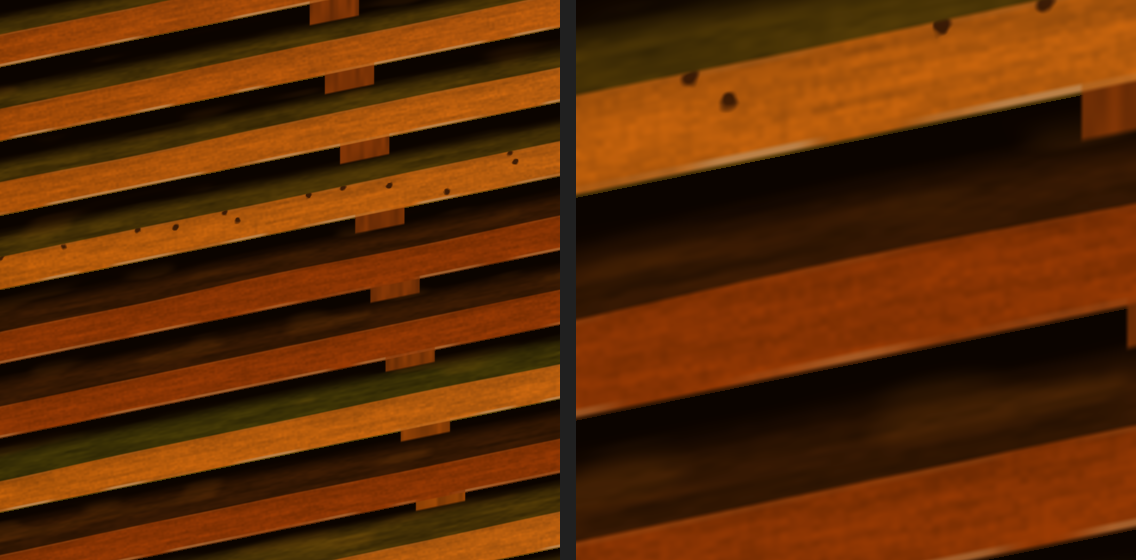
Left, the full canvas; right, a detail of the centre.
Reproduce this texture procedurally as a three.js fragment shader.

```glsl
// Slanted wooden slats over a dark recess, joined by short spacer blocks.
// A sheared coordinate numbers the slats; each cell holds a shadow, a back
// board and a slat, with noise for grain, worn edges and nail marks.
varying vec2 vUv;

float hash(vec2 p) {
  p = fract(p * vec2(0.1031, 0.1137));
  p += dot(p, p.yx + 33.33);
  return fract((p.x + p.y) * p.x * 17.0);
}

float noise(vec2 p) {
  vec2 c = floor(p), f = fract(p);
  f = f * f * (3.0 - 2.0 * f);
  return mix(mix(hash(c), hash(c + vec2(1.0, 0.0)), f.x),
             mix(hash(c + vec2(0.0, 1.0)), hash(c + vec2(1.0, 1.0)), f.x), f.y);
}

float band(float lo, float hi, float soft, float v) {
  return smoothstep(lo - soft, lo + soft, v) * (1.0 - smoothstep(hi - soft, hi + soft, v));
}

void main() {
  float x = vUv.x;
  float soft = 0.015;

  // Sheared rows, counted downwards: gap in the upper part, slat in the lower
  float t = (1.0 - vUv.y + 0.203 * x - 0.121) / 0.1326;
  t += 0.03 * (noise(vec2(x * 4.0, floor(t) * 5.0 + 60.0)) - 0.5) * band(0.2, 0.8, 0.2, fract(t));
  float row = ceil(t);
  float f = t - row + 1.0;
  float top = 0.555 - 0.04 * x;

  // Rows four, five and seven are redder, with a brown board behind
  float red = step(3.5, row) * step(row, 5.5) + step(6.5, row) * step(row, 7.5);
  float greener = step(5.5, row) * step(row, 6.5);

  // Grain runs along the slats
  float grain = noise(vec2(x * 16.0 + row * 7.0, t * 22.0 + 40.0)) - 0.5;
  float fine = noise(vec2(x * 90.0, t * 34.0 + 80.0)) - 0.5;
  float speck = noise(vUv * 210.0) - 0.5;

  // Recess: black shadow fading into the back board
  float depth = 0.30 - 0.0245 * row;
  vec3 board = mix(vec3(0.27, 0.19, 0.02), vec3(0.20, 0.09, 0.01), red);
  board = mix(board, vec3(0.23, 0.19, 0.02), greener);
  board *= 1.0 + 0.35 * grain + 0.15 * fine;
  float fade = depth + 0.05 * grain;
  vec3 color = mix(vec3(0.045, 0.014, 0.0), board, smoothstep(fade - 0.07, fade + 0.17, f));
  color += vec3(0.07, 0.04, 0.005) * smoothstep(0.6, 0.9, noise(vec2(x * 11.0, t * 6.0 + 20.0)))
         * band(0.1, 0.4, 0.08, f);

  // Spacer block hangs from the slat above, shifting right on every row
  float below = step(0.8, f);
  float owner = row - 1.0 + below;
  float left = 0.553 + 0.0271 * owner;
  float hang = 0.275 - 0.0245 * owner;
  float block = band(left, left + 0.088, 0.0018, x)
              * (1.0 - smoothstep(hang - 0.02, hang + 0.02, f - below));
  float streak = noise(vec2(x * 130.0, t * 3.0 + 30.0)) - 0.5;
  vec3 blockColor = mix(vec3(0.46, 0.19, 0.02), vec3(0.55, 0.25, 0.02), smoothstep(4.0, 7.0, owner));
  color = mix(color, blockColor * (1.0 + 0.3 * streak), block);

  // Slat face
  float warm = max(red, clamp(0.6 - 0.2 * row - 0.2 * x, 0.0, 1.0));
  vec3 wood = mix(vec3(0.68, 0.335, 0.035), vec3(0.53, 0.20, 0.01), warm);
  wood *= 0.99 + 0.16 * grain + 0.09 * fine + 0.09 * speck;
  wood *= mix(0.93, 1.03, smoothstep(top, top + 0.2, f));
  wood += vec3(0.03, 0.025, 0.02) * x * (1.0 - red);

  // Pale worn lower edge and faint upper edge
  float wear = smoothstep(0.15, 0.75, noise(vec2(x * 18.0, row * 9.0 + 50.0)));
  wear *= mix(0.85, 0.5, red) * (1.0 - 0.7 * block);
  wood = mix(wood, vec3(0.74, 0.53, 0.32), wear * band(0.95, 0.995, 0.014, f));
  wood = mix(wood, vec3(0.62, 0.37, 0.14), 0.4 * wear * band(top, top + 0.025, 0.014, f));

  // Scattered dark nail marks on the third slat
  float marks = 0.0;
  for (int n = 0; n < 12; n++) {
    float id = float(n);
    float onFace = step(0.65, hash(vec2(id, 71.0)));
    vec2 nail = vec2((id + hash(vec2(id, 13.0))) / 12.0,
                     top + 0.02 + onFace * 0.36 * hash(vec2(id, 29.0)));
    vec2 away = (vec2(x, f) - nail) / vec2(0.007, 0.055);
    marks = max(marks, 1.0 - smoothstep(0.3, 1.0, length(away) + 0.5 * speck));
  }
  marks *= step(2.5, row) * step(row, 3.5);
  wood = mix(wood, vec3(0.13, 0.05, 0.01), 0.8 * marks);

  float slat = band(top, 1.0 - soft, soft, f);
  color = mix(color, wood, slat);
  gl_FragColor = vec4(color, 1.0);
}
```
